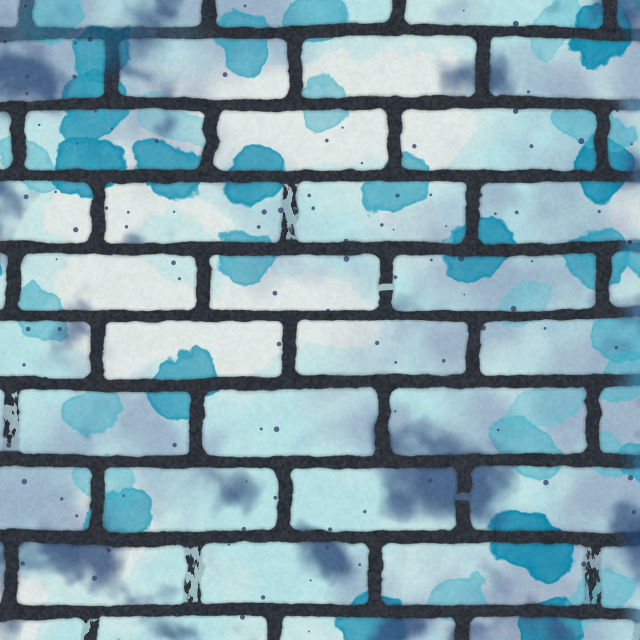
Write a Shadertoy shader that draws this pattern.

```glsl
// Inked brick wall with worn joints over turquoise and indigo watercolour daubs.

float hash(vec2 p) {
    vec3 q = fract(vec3(p.xyx) * 0.1031);
    q += dot(q, q.yzx + 33.33);
    return fract((q.x + q.y) * q.z);
}

float noise(vec2 p) {
    vec2 i = floor(p), f = fract(p);
    f = f * f * (3.0 - 2.0 * f);
    return mix(mix(hash(i), hash(i + vec2(1, 0)), f.x),
               mix(hash(i + vec2(0, 1)), hash(i + vec2(1, 1)), f.x), f.y);
}

float fbm(vec2 p) {
    float sum = 0.0, amp = 0.533;
    for (int i = 0; i < 4; i++) {
        sum += amp * noise(p);
        p = mat2(1.6, 1.2, -1.2, 1.6) * p + 7.3;
        amp *= 0.5;
    }
    return sum;
}

float spot(vec2 p, vec2 centre, vec2 radius) {
    vec2 q = (p - centre) / radius;
    return exp(-dot(q, q));
}

// Amount of pigment: heavy at the right and top left, sparse in the middle
float pigmentLoad(vec2 p) {
    return 0.25 + 0.55 * smoothstep(0.6, 1.0, p.x)
        + 0.75 * spot(p, vec2(0.12, 0.95), vec2(0.25, 0.18))
        + 0.35 * spot(p, vec2(0.4, 0.2), vec2(0.4, 0.14))
        - 0.2 * spot(p, vec2(0.4, 0.48), vec2(0.3, 0.15));
}

vec3 watercolour(vec2 p) {
    float load = pigmentLoad(p);
    vec2 q = p + 0.035 * (vec2(fbm(p * 11.0), fbm(p * 11.0 + 40.0)) - 0.5);
    vec3 col = vec3(0.87, 0.905, 0.895);

    // Pale washes with soft and crisp edges
    float wash = fbm(q * 6.0) + 0.3 * load;
    col = mix(col, vec3(0.66, 0.87, 0.89), 0.4 * smoothstep(0.53, 0.57, wash) + 0.35 * smoothstep(0.6, 0.8, wash));
    float lilac = fbm(q * 5.0 + 17.0) + 0.28 * load;
    col = mix(col, vec3(0.57, 0.64, 0.74), 0.75 * smoothstep(0.58, 0.82, lilac));

    // Scattered brush daubs
    vec2 g = q * 9.0, cell = floor(g);
    float grain = fbm(p * 28.0);
    for (int j = -1; j <= 1; j++)
    for (int i = -1; i <= 1; i++) {
        vec2 id = cell + vec2(i, j);
        float h = hash(id + 5.0), tone = hash(id + 31.0);
        vec2 centre = id + 0.2 + 0.6 * vec2(hash(id + 11.0), hash(id + 23.0));
        float a = 2.4 * (hash(id + 47.0) - 0.5);
        vec2 r = mat2(cos(a), sin(a), -sin(a), cos(a)) * (g - centre);
        float d = length(r / vec2(0.4 + 0.35 * h, 0.25 + 0.2 * tone)) - 1.0 + 0.8 * (grain - 0.5);
        float cover = 1.0 - smoothstep(-0.05, 0.05, d);
        float rim = 0.15 * smoothstep(-0.22, -0.03, d);
        vec3 pigment = mix(vec3(0.38, 0.76, 0.82), vec3(0.04, 0.52, 0.66), tone);
        float present = step(h, 0.9 * pigmentLoad(centre / 9.0));
        col = mix(col, pigment, present * cover * clamp(0.25 + 0.45 * tone + 0.5 * grain * load + rim, 0.0, 0.95));
    }

    // Indigo stains and fine spatter
    float stain = fbm(q * 8.0 + 70.0) + 0.24 * load;
    col = mix(col, vec3(0.2, 0.3, 0.46), 0.8 * smoothstep(0.66, 0.88, stain));
    vec2 s = p * 38.0, sid = floor(s);
    float drop = length(fract(s) - 0.3 - 0.4 * vec2(hash(sid), hash(sid + 9.0)));
    float size = 0.05 + 0.13 * hash(sid + 3.0);
    return mix(col, vec3(0.22, 0.28, 0.42), 0.8 * step(0.9, hash(sid + 60.0)) * (1.0 - smoothstep(size - 0.04, size + 0.04, drop)));
}

// Joint position in brick lengths, nudged for each joint
float joint(float k, float row) {
    return k + 0.06 * (hash(vec2(k + 20.0, row + 50.0)) - 0.5);
}

void mainImage(out vec4 fragColor, in vec2 fragCoord) {
    vec2 p = fragCoord / iResolution.xy;
    float aa = max(1.0 / iResolution.y, 0.0012);

    // Uneven courses in a running bond
    float v = (0.948 - p.y + 0.014 * (noise(p * vec2(5.0, 9.0)) - 0.5)) / 0.113;
    v += 0.165 * spot(p, vec2(p.x, 0.42), vec2(1.0, 0.14));
    float row = floor(v), odd = mod(row, 2.0);
    float x = p.x - 0.03 * (p.y - 0.5) - odd * 0.04 * smoothstep(0.65, 0.93, p.x);
    x += 0.009 * (fbm(p * vec2(9.0, 45.0)) - 0.5);
    float u = (x - mix(0.154, 0.313, odd)) / 0.291;
    float k = floor(u);
    k += step(joint(k + 1.0, row), u) - step(u, joint(k, row));
    float left = joint(k, row), right = joint(k + 1.0, row);

    // Rounded brick with ragged edges; positive distance is mortar
    float y = fract(v) - 0.5;
    vec2 b = abs(vec2((u - 0.5 * (left + right)) * 0.291, y * 0.113));
    b -= vec2(0.1455 * (right - left) - 0.011, 0.047) - 0.012;
    float d = length(max(b, 0.0)) + min(max(b.x, b.y), 0.0) - 0.012;
    d += 0.007 * (fbm(p * 42.0) - 0.5);
    float ink = smoothstep(-aa, aa, d);

    // Some joints are broken or flaked
    float nearest = u - left < right - u ? k : k + 1.0;
    float wear = hash(vec2(nearest + 80.0, row + 13.0));
    float inside = 1.0 - smoothstep(0.36, 0.4, abs(y));
    float gap = 1.0 - smoothstep(0.04, 0.07, abs(y - 0.6 * (wear - 0.1)) + 0.06 * (noise(p * 90.0) - 0.5));
    float flake = smoothstep(0.5, 0.58, fbm(p * vec2(95.0, 50.0)));
    ink *= 1.0 - inside * max(gap * step(wear, 0.16), flake * step(0.8, wear));

    // Paint laps over the ink at the right edge and top left corner
    float lap = 0.85 * smoothstep(0.955, 0.995, p.x + 0.05 * (fbm(p * 14.0) - 0.5));
    lap = max(lap, 0.65 * smoothstep(0.45, 0.8, spot(p, vec2(0.12, 1.0), vec2(0.24, 0.15)) + 0.4 * (fbm(p * 16.0) - 0.5)));
    vec3 col = watercolour(p);
    col *= 1.0 - 0.16 * smoothstep(-0.006, 0.0, d) * (1.0 - ink);
    vec3 inkColour = vec3(0.15, 0.17, 0.2) + 0.07 * noise(p * 260.0);
    col = mix(col, mix(inkColour, col * vec3(0.55, 0.7, 0.8), lap), ink);

    // Paper tooth
    col += 0.035 * (noise(p * 230.0) - 0.5) + 0.03 * (fbm(p * 60.0) - 0.5);
    fragColor = vec4(clamp(col, 0.0, 1.0), 1.0);
}
```
